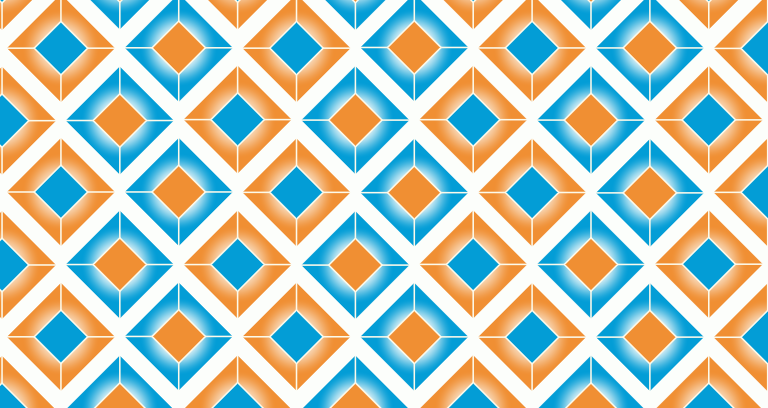
This pattern is drawn by a Shadertoy shader. Its source:

```glsl
// Staggered diamond tiles on white, alternating orange and blue by column.
// Two interleaved lattices give the nearest tile; each tile is a glowing frame
// with pale mitre lines around a core of the opposite colour.

const vec3 PAPER  = vec3(0.99, 0.995, 0.985);
const vec3 CREAM  = vec3(0.99, 0.98, 0.92);
const vec3 ORANGE = vec3(0.94, 0.56, 0.20);
const vec3 BLUE   = vec3(0.01, 0.615, 0.84);

// All lengths are fractions of the canvas height
const vec2  PITCH  = vec2(0.2887, 0.3542);
const vec2  ORIGIN = vec2(0.005, -0.003);
const float OUTER  = 0.1324;
const float INNER  = 0.0655;
const float LINE   = 0.0019;
const float WOBBLE = 0.003;

float hash(vec2 p) {
    return fract(sin(dot(p, vec2(127.1, 311.7))) * 43758.5);
}

// Signed distance to a square standing on its corner
float diamond(vec2 p, float halfDiagonal) {
    return (abs(p.x) + abs(p.y) - halfDiagonal) * 0.7071;
}

float cover(float d, float pixel) {
    return clamp(0.5 - d / pixel, 0.0, 1.0);
}

// Offset from the nearest tile centre in xy, column parity in z
vec3 nearestTile(vec2 uv) {
    vec3 best = vec3(10.0, 10.0, 0.0);
    for (int k = 0; k < 2; k++) {
        vec2 q = uv - ORIGIN - 0.5 * float(k) * PITCH;
        vec2 id = floor(q / PITCH + 0.5);
        vec2 p = q - id * PITCH;
        p.y -= WOBBLE * (hash(id + 17.0 * float(k)) - 0.5);
        if (diamond(p, OUTER) < diamond(best.xy, OUTER))
            best = vec3(p, mod(id.x, 2.0));
    }
    return best;
}

vec3 tile(vec2 p, vec3 frame, vec3 core, float glow, float pixel) {
    float inner = diamond(p, INNER);

    // Frame with a round glow behind the core
    float halo = 1.0 - smoothstep(0.034, 0.096, length(p));
    vec3 col = mix(frame, PAPER, glow * halo);

    // Mitre lines, core, and core outline
    float mitre = min(abs(p.x), abs(p.y)) - LINE;
    col = mix(col, CREAM, cover(mitre, pixel));
    col = mix(col, core, cover(inner, pixel));
    col = mix(col, CREAM, cover(abs(inner) - LINE, pixel));

    return mix(PAPER, col, cover(diamond(p, OUTER), pixel));
}

void mainImage(out vec4 fragColor, in vec2 fragCoord) {
    float pixel = 1.0 / iResolution.y;
    vec3 cell = nearestTile(fragCoord * pixel);
    bool blueFrame = cell.z > 0.5;
    vec3 frame = blueFrame ? BLUE : ORANGE;
    vec3 core  = blueFrame ? ORANGE : BLUE;
    float glow = blueFrame ? 0.9 : 0.7;
    fragColor = vec4(tile(cell.xy, frame, core, glow, pixel), 1.0);
}
```
